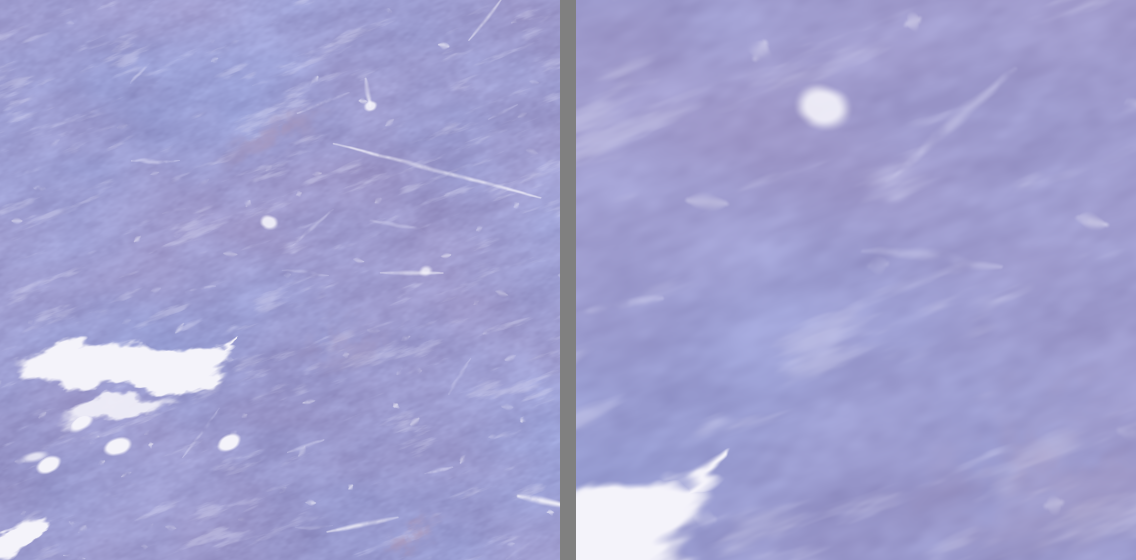
Left, the full canvas; right, a detail of the centre.
This texture is drawn by a three.js fragment shader. Its source:

```glsl
// Worn periwinkle paint: a mottled, slanted-fibre surface with thin scratches,
// small flecks, faint brown stains and ragged chips showing a white ground.
// Layers of value noise are tinted, then distance-based marks are laid on top.
varying vec2 vUv;

const vec3 SHADE = vec3(0.555, 0.550, 0.757);
const vec3 LIGHT = vec3(0.665, 0.677, 0.876);
const vec3 COOL_SHIFT = vec3(-0.05, 0.03, 0.06);
const vec3 STAIN = vec3(0.66, 0.59, 0.73);
const vec3 PALE = vec3(0.85, 0.85, 0.95);
const vec3 WHITE = vec3(0.957, 0.952, 0.982);
const float FIBRE_ANGLE = 0.36;

float hash(vec2 p) {
  vec3 q = fract(p.xyx * 0.1031);
  q += dot(q, q.yzx + 33.33);
  return fract((q.x + q.y) * q.z);
}

float noise(vec2 p) {
  vec2 i = floor(p), f = fract(p);
  f = f * f * (3.0 - 2.0 * f);
  float low = mix(hash(i), hash(i + vec2(1.0, 0.0)), f.x);
  float high = mix(hash(i + vec2(0.0, 1.0)), hash(i + 1.0), f.x);
  return mix(low, high, f.y);
}

float fbm(vec2 p) {
  float sum = 0.0, weight = 0.533;
  for (int i = 0; i < 4; i++) {
    sum += weight * noise(p);
    p = p * 2.03 + 17.3;
    weight *= 0.5;
  }
  return sum;
}

// Coordinates along and across an axis at the given angle
vec2 alongAxis(vec2 p, float angle) {
  float c = cos(angle), s = sin(angle);
  return vec2(c * p.x + s * p.y, c * p.y - s * p.x);
}

// Soft-edged tilted ellipse
float blob(vec2 p, vec2 centre, vec2 radii, float angle, float softness) {
  vec2 q = alongAxis(p - centre, angle) / radii;
  float d = (length(q) - 1.0) * min(radii.x, radii.y);
  return 1.0 - smoothstep(-softness, softness, d);
}

// Line from a to b, tapering towards both ends
float scratch(vec2 p, vec2 a, vec2 b, float width) {
  vec2 ab = b - a;
  float t = clamp(dot(p - a, ab) / dot(ab, ab), 0.0, 1.0);
  float taper = 0.45 + 2.2 * t * (1.0 - t);
  return 1.0 - smoothstep(0.0, width * taper, length(p - a - ab * t));
}

// One random mark per occupied grid cell: long marks are scratches, short are flecks
float scatter(vec2 p, float cells, float share, float reach, float width, float seed) {
  vec2 home = floor(p * cells);
  float cover = 0.0;
  for (int y = -1; y <= 1; y++) {
    for (int x = -1; x <= 1; x++) {
      vec2 id = home + vec2(float(x), float(y));
      vec2 key = id + seed;
      vec2 centre = (id + vec2(hash(key + 3.1), hash(key + 7.7))) / cells;
      float angle = mix(-0.25, 1.1, hash(key + 12.4));
      float size = mix(0.3, 1.0, hash(key + 19.2));
      vec2 arm = vec2(cos(angle), sin(angle)) * reach * size;
      float present = step(hash(key + 25.6), share);
      float strength = mix(0.2, 1.0, hash(key + 31.9));
      cover = max(cover, present * strength * scratch(p, centre - arm, centre + arm, width));
    }
  }
  return cover;
}

// Mottled paint with slanted fibres
vec3 paint(vec2 p) {
  vec2 f = alongAxis(p, FIBRE_ANGLE);
  float broad = fbm(p * vec2(4.0, 6.0) + 4.0);
  float fibre = fbm(f * vec2(17.0, 46.0) + 30.0);
  float grain = noise(f * vec2(95.0, 170.0));
  float tone = 0.49 + 0.75 * (broad - 0.5) + 0.85 * (fibre - 0.5)
             + 0.28 * (grain - 0.5) + 0.12 * (p.y - 0.5);
  vec3 colour = mix(SHADE, LIGHT, tone);
  colour += COOL_SHIFT * (fbm(p * vec2(3.0, 5.0) + 60.0) - 0.5);
  float wisp = smoothstep(0.62, 0.86, fbm(f * vec2(13.0, 55.0) + 90.0));
  return mix(colour, PALE, 0.4 * wisp);
}

float stains(vec2 p) {
  float s = 0.6 * blob(p, vec2(0.49, 0.753), vec2(0.075, 0.03), 0.3, 0.025);
  s = max(s, 0.75 * blob(p, vec2(0.735, 0.053), vec2(0.035, 0.024), 0.5, 0.018));
  return max(s, 0.3 * blob(p, vec2(0.62, 0.385), vec2(0.06, 0.03), 0.2, 0.028));
}

// Large ragged areas of bare ground
float chips(vec2 p) {
  float c = blob(p, vec2(0.185, 0.352), vec2(0.15, 0.038), 0.02, 0.005);
  c = max(c, blob(p, vec2(0.305, 0.342), vec2(0.10, 0.034), 0.04, 0.005));
  c = max(c, 0.9 * blob(p, vec2(0.215, 0.268), vec2(0.09, 0.02), 0.18, 0.005));
  c = max(c, blob(p, vec2(0.03, 0.038), vec2(0.068, 0.021), 0.5, 0.004));
  return max(c, scratch(p, vec2(0.36, 0.35), vec2(0.42, 0.395), 0.012));
}

// Crisp rounded spots
float spots(vec2 p) {
  float s = blob(p, vec2(0.409, 0.209), vec2(0.020, 0.013), 0.5, 0.003);
  s = max(s, blob(p, vec2(0.210, 0.202), vec2(0.024, 0.014), 0.3, 0.003));
  s = max(s, blob(p, vec2(0.086, 0.170), vec2(0.021, 0.013), 0.4, 0.003));
  s = max(s, 0.8 * blob(p, vec2(0.062, 0.184), vec2(0.020, 0.007), 0.2, 0.004));
  s = max(s, blob(p, vec2(0.145, 0.245), vec2(0.021, 0.012), 0.5, 0.004));
  s = max(s, 0.9 * blob(p, vec2(0.481, 0.603), vec2(0.014, 0.011), -0.4, 0.004));
  s = max(s, 0.9 * blob(p, vec2(0.660, 0.811), vec2(0.010, 0.008), 0.1, 0.003));
  return max(s, 0.8 * blob(p, vec2(0.760, 0.516), vec2(0.009, 0.007), 0.2, 0.004));
}

// The few long, distinct scratches
float longScratches(vec2 p) {
  float s = 0.75 * scratch(p, vec2(0.596, 0.744), vec2(0.966, 0.647), 0.006);
  s = max(s, 0.75 * scratch(p, vec2(0.585, 0.050), vec2(0.710, 0.077), 0.007));
  s = max(s, 0.9 * scratch(p, vec2(0.925, 0.114), vec2(1.01, 0.098), 0.010));
  s = max(s, 0.5 * scratch(p, vec2(0.838, 0.928), vec2(0.896, 1.003), 0.005));
  s = max(s, 0.7 * scratch(p, vec2(0.653, 0.860), vec2(0.660, 0.811), 0.007));
  return max(s, 0.6 * scratch(p, vec2(0.680, 0.512), vec2(0.790, 0.513), 0.006));
}

void main() {
  vec2 p = vUv;
  vec2 f = alongAxis(p, FIBRE_ANGLE);
  vec2 wobble = vec2(fbm(f * vec2(14.0, 38.0)), fbm(f * vec2(16.0, 34.0) + 50.0)) - 0.5;
  float wear = smoothstep(0.25, 0.65, fbm(p * 38.0 + 8.0));
  vec2 bent = p + 0.012 * wobble;

  vec3 colour = paint(p);
  colour = mix(colour, STAIN, stains(p + 0.08 * wobble) * wear);

  float thin = scatter(bent, 7.0, 0.5, 0.055, 0.005, 11.0);
  float flecks = scatter(bent, 22.0, 0.16, 0.010, 0.007, 47.0);
  colour = mix(colour, PALE, 0.6 * thin * wear);
  colour = mix(colour, WHITE, 0.65 * flecks * wear);
  colour = mix(colour, WHITE, longScratches(p + 0.004 * wobble) * mix(0.55, 1.0, wear));

  float bare = max(chips(p + vec2(0.10, 0.055) * wobble), spots(p + 0.006 * wobble));
  colour = mix(colour, WHITE, bare);
  gl_FragColor = vec4(colour, 1.0);
}
```
